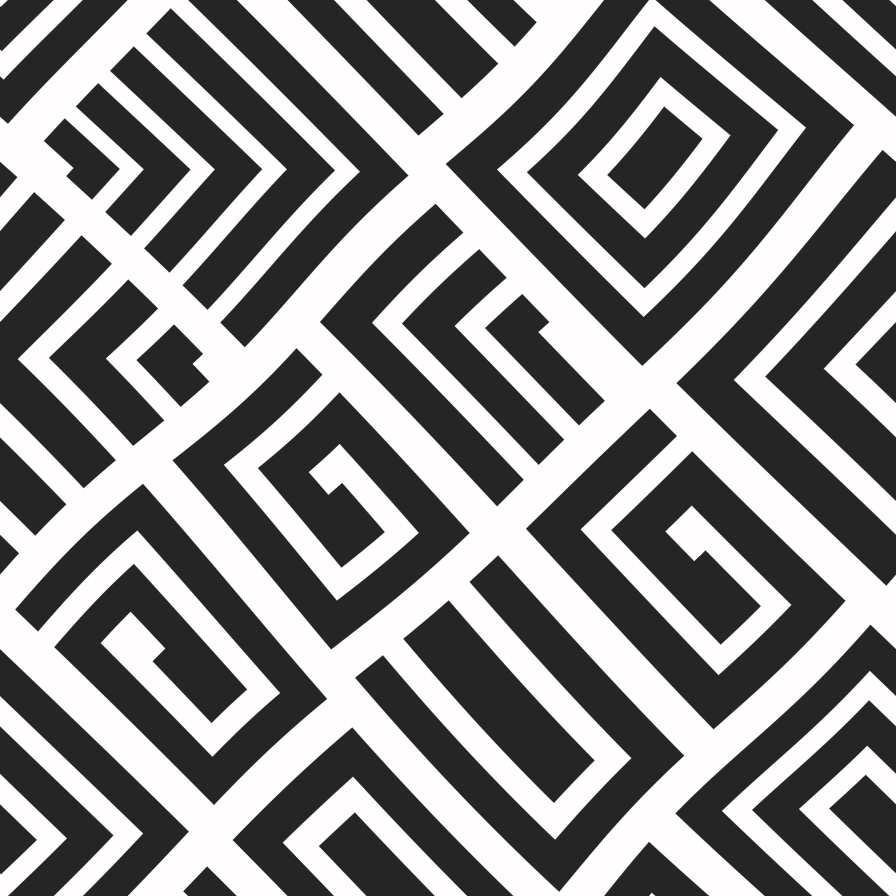
Give the GLSL for this pattern, as a Shadertoy shader.

```glsl
// Tiling diagonal maze of nested diamonds, spirals, hairpins and chevrons in black and white.

const float TAU = 6.283185;
const float CELLS = 2.0;        // diagonal cells per canvas side
const vec3 INK = vec3(0.148, 0.146, 0.146);
const vec3 PAPER = vec3(1.0, 0.992, 0.992);

// Cell index reduced to one canvas repeat, in diagonal coordinates.
vec2 wrapCell(vec2 cell, float cells) {
    float turns = floor(cell.x / cells);
    return vec2(cell.x - turns * cells, mod(cell.y - turns * cells, 2.0 * cells));
}

float hash(vec2 cell, float seed) {
    vec3 p = fract(cell.xyx * vec3(0.1031, 0.1030, 0.0973) + seed * 0.1371);
    p += dot(p, p.yzx + 33.33);
    return fract((p.x + p.y) * p.z);
}

// Jittered dividing line of a cell, usable as an x or a y position.
vec2 divider(vec2 cell) {
    return cell + mix(0.25, 0.75, hash(wrapCell(cell, CELLS), 2.0));
}

// Rectangle around a grid vertex: xy is the low corner, zw the high one.
vec4 blockBounds(vec2 vertex) {
    vec2 sw = divider(vertex - 1.0);
    vec2 se = divider(vertex - vec2(0.0, 1.0));
    vec2 nw = divider(vertex - vec2(1.0, 0.0));
    vec2 ne = divider(vertex);
    bool even = mod(vertex.x + vertex.y, 2.0) < 0.5;
    return even ? vec4(sw.x, se.y, ne.x, nw.y) : vec4(nw.x, sw.y, se.x, ne.y);
}

// Swaps the axes so that y runs along the longer side.
void longAxisUp(inout vec2 q, inout vec2 halfSize) {
    if (halfSize.x > halfSize.y) {
        q = q.yx;
        halfSize = halfSize.yx;
    }
}

// Signed distance to evenly spaced stripes, positive inside the ink.
float stripes(float depth, float period, float duty) {
    float wave = abs(fract(depth / period - 0.5 * duty + 0.5) - 0.5);
    return (0.5 * duty - wave) * period;
}

// Nested strokes in a block: 0 rings, 1 hairpins, 2 spiral, 3 chevrons.
float motif(vec2 q, vec2 halfSize, float kind, float pitch, float duty) {
    float layers = max(1.0, floor(halfSize.x / pitch + 0.1));
    float period = halfSize.x / (layers + 0.45);
    vec2 low = halfSize + q;
    vec2 high = halfSize - q;
    float block = min(min(low.x, low.y), min(high.x, high.y));
    float depth = block;
    if (kind > 2.5) {
        depth = min(low.x, low.y);
    } else if (kind > 1.5) {
        float shift = q.y < 0.0 ? period : 0.0;
        depth = min(min(low.x, low.y), min(high.x + shift, high.y));
    } else if (kind > 0.5) {
        depth = min(min(low.x, high.x), low.y);
    }
    return min(stripes(depth, period, duty), block);
}

// One block: splits it when long, then picks and flips its motif.
float blockInk(vec2 p, vec4 bounds, vec2 id, float gap) {
    vec2 q = p - 0.5 * (bounds.xy + bounds.zw);
    vec2 halfSize = 0.5 * (bounds.zw - bounds.xy);
    float part = 0.0;
    longAxisUp(q, halfSize);
    if (halfSize.y > 0.58) {
        part = step(0.0, q.y);
        halfSize.y *= 0.5;
        q.y -= (2.0 * part - 1.0) * halfSize.y;
        longAxisUp(q, halfSize);
    }
    vec2 coin = vec2(hash(id, 5.0 + part), hash(id, 9.0 + part));
    q *= 2.0 * step(0.5, coin) - 1.0;
    float kind = mod(id.y + 2.0 * id.x + part, 4.0);
    float duty = mix(0.58, 0.66, hash(id, 13.0 + part));
    return motif(q, halfSize - gap, kind, 0.2, duty);
}

// Signed ink distance in diagonal cell units.
float maze(vec2 p) {
    vec2 cell = floor(p);
    float ink = -1.0;
    for (int i = 0; i < 4; i++) {
        vec2 vertex = cell + vec2(i % 2, i / 2);
        vec4 bounds = blockBounds(vertex);
        if (all(greaterThanEqual(p, bounds.xy)) && all(lessThan(p, bounds.zw))) {
            ink = blockInk(p, bounds, wrapCell(vertex, CELLS), 0.058);
        }
    }
    return ink;
}

// Gentle periodic bending, as of hand-cut lines.
vec2 bend(vec2 uv, float amount) {
    vec2 slow = sin(TAU * (uv.yx + vec2(0.15, 0.6)));
    vec2 quick = sin(TAU * (2.0 * uv.yx + uv + vec2(0.4, 0.1)));
    return uv + amount * (slow + 0.4 * quick);
}

void mainImage(out vec4 fragColor, in vec2 fragCoord) {
    float pixel = CELLS * sqrt(2.0) / iResolution.y;
    float coverage = 0.0;
    for (int i = 0; i < 9; i++) {
        vec2 offset = (vec2(i % 3, i / 3) - 1.0) / 3.0;
        vec2 uv = bend((fragCoord + offset) / iResolution.xy, 0.012);
        vec2 p = CELLS * vec2(uv.x + uv.y, uv.y - uv.x);
        coverage += smoothstep(-0.4 * pixel, 0.4 * pixel, maze(p)) / 9.0;
    }
    fragColor = vec4(mix(PAPER, INK, coverage), 1.0);
}
```
